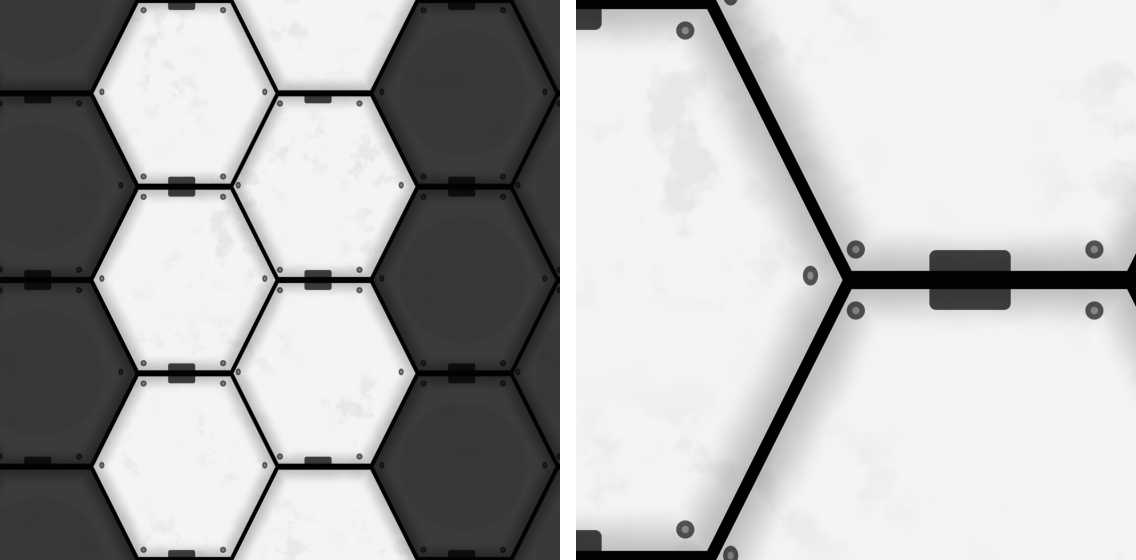
Left, the full canvas; right, a detail of the centre.
Give the GLSL for this pattern, as a Shadertoy shader.

```glsl
// Hexagonal floor panels in paired light and dark columns, with black joints, clips, screws and faint smudges.

const float COLUMNS = 4.0;                 // keep even so the stagger wraps
const float ROWS = 3.0;
const float FIRST_COLUMN_X = 0.0794;
const vec2  JOINT_HALF = vec2(0.0036, 0.0054);  // slanted, horizontal
const float LIGHT_TONE = 0.955;
const float DARK_TONE = 0.218;
const float JOINT_TONE = 0.008;
const float LIGHT_EDGE_DROP = 0.21;
const float DARK_EDGE_DROP = 0.075;
const float EDGE_SHADE_WIDTH = 0.034;
const float DISC_RADIUS = 0.113;
const float DISC_RIM_LIFT = 0.012;
const vec2  CLIP_HALF = vec2(0.0242, 0.0178);
const float CLIP_ROUNDING = 0.004;
const float CLIP_DARKEN = 0.28;
const float CLIP_SHIFT = -0.003;
const vec2  CORNER_SCREW = vec2(0.071, 0.1485);
const vec2  SIDE_SCREW = vec2(0.1455, 0.0026);
const float SCREW_RADIUS = 0.0054;
const float SMUDGE_STRENGTH = 0.05;
// Sideways offset of the fittings in each column
const float FITTING_SHIFT[4] = float[4](-0.009, -0.002, -0.0085, -0.002);

float hash(vec2 cell) {
    uvec2 k = uvec2(ivec2(cell)) * uvec2(1597334677u, 3812015801u);
    uint h = (k.x ^ k.y) * 1597334677u;
    h = (h ^ (h >> 15)) * 2246822519u;
    return float((h ^ (h >> 13)) & 65535u) / 65536.0;
}

float cornerSlope(vec2 cell, vec2 offset, float period) {
    float angle = 6.28318 * hash(mod(cell, period));
    return dot(vec2(cos(angle), sin(angle)), offset);
}

// Gradient noise that wraps over the canvas
float wrapNoise(vec2 uv, float period) {
    vec2 p = uv * period, i = floor(p), f = p - i;
    vec2 w = f * f * f * (f * (f * 6.0 - 15.0) + 10.0);
    vec2 e = vec2(1.0, 0.0);
    float low = mix(cornerSlope(i, f, period), cornerSlope(i + e.xy, f - e.xy, period), w.x);
    float high = mix(cornerSlope(i + e.yx, f - e.yx, period), cornerSlope(i + e.xx, f - e.xx, period), w.x);
    return mix(low, high, w.y);
}

float fractalNoise(vec2 uv, float period) {
    float sum = 0.0, gain = 1.0;
    for (int octave = 0; octave < 4; octave++) {
        sum += gain * wrapNoise(uv, period);
        period *= 2.0;
        gain *= 0.6;
    }
    return sum;
}

// Distances inward from the slanted and the horizontal sides
vec2 hexSides(vec2 q) {
    float halfHeight = 0.5 / ROWS;
    q = abs(q);
    return vec2((2.0 * halfHeight - 2.0 * q.x - q.y) / sqrt(5.0), halfHeight - q.y);
}

float roundedBox(vec2 q, vec2 halfSize, float radius) {
    vec2 d = abs(q) - halfSize + radius;
    return length(max(d, 0.0)) + min(max(d.x, d.y), 0.0) - radius;
}

float fill(float d, float soft) {
    return 1.0 - smoothstep(-soft, soft, d);
}

void mainImage(out vec4 fragColor, in vec2 fragCoord) {
    vec2 uv = fragCoord / iResolution.xy;
    float soft = 0.8 / min(iResolution.x, iResolution.y);

    // Choose the containing panel from the two nearest columns
    float firstColumn = floor((uv.x - FIRST_COLUMN_X) * COLUMNS);
    vec2 q = vec2(0.0), sides = vec2(-1.0);
    float column = 0.0, row = 0.0;
    for (int k = 0; k < 2; k++) {
        float c = firstColumn + float(k);
        float stagger = 0.5 * mod(c, 2.0);
        float r = round(uv.y * ROWS - stagger);
        vec2 local = uv - vec2(FIRST_COLUMN_X + c / COLUMNS, (r + stagger) / ROWS);
        vec2 s = hexSides(local);
        if (min(s.x, s.y) > min(sides.x, sides.y)) {
            q = local;
            sides = s;
            column = mod(c, COLUMNS);
            row = mod(r, ROWS);
        }
    }
    int kind = int(column) % 4;
    bool light = kind == 1 || kind == 2;
    bool fitted = kind % 2 == 1 || row > 0.5;
    vec2 f = q - vec2(FITTING_SHIFT[kind], 0.0);

    // Panel surface: soft shaded border, smudges, and a disc on dark panels
    float grain = fractalNoise(uv, 24.0);
    float patches = smoothstep(-0.25, 0.35, wrapNoise(uv + 0.37, 7.0));
    float smudge = smoothstep(0.05, 0.55, grain) * patches;
    float edge = min(sides.x, sides.y) + 0.003 * grain;
    float shade = 1.0 - smoothstep(0.0, EDGE_SHADE_WIDTH, edge);
    float darkTone = DARK_TONE + DISC_RIM_LIFT * (1.0 - fill(length(f) - DISC_RADIUS, 2.0 * soft));
    float tone = light ? LIGHT_TONE - LIGHT_EDGE_DROP * shade - SMUDGE_STRENGTH * smudge
                       : darkTone - DARK_EDGE_DROP * shade - 0.1 * SMUDGE_STRENGTH * smudge;

    // Screws and clips
    if (fitted) {
        float corner = length(abs(f) - CORNER_SCREW);
        float side = length(vec2(abs(f.x) - SIDE_SCREW.x, f.y - SIDE_SCREW.y) * vec2(1.2, 0.92));
        float screw = min(corner, side);
        float head = mix(0.36, 0.62, fill(screw - 0.4 * SCREW_RADIUS, 1.2 * soft));
        tone *= mix(1.0, head, fill(screw - SCREW_RADIUS, soft));
        vec2 clip = vec2(f.x - CLIP_SHIFT, abs(f.y) - 0.5 / ROWS);
        tone *= mix(1.0, CLIP_DARKEN, fill(roundedBox(clip, CLIP_HALF, CLIP_ROUNDING), soft));
    }

    // Black joints
    float joint = max(fill(sides.x - JOINT_HALF.x, soft), fill(sides.y - JOINT_HALF.y, soft));
    fragColor = vec4(vec3(mix(tone, JOINT_TONE, joint)), 1.0);
}
```
